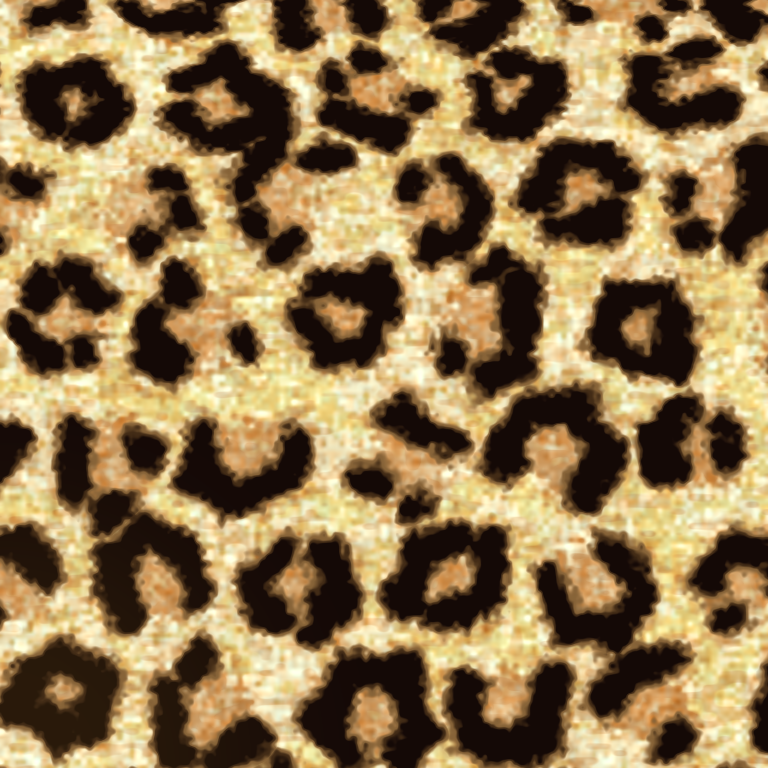
This texture is drawn by a three.js fragment shader. Its source:

```glsl
// Leopard fur: broken dark rosettes with tan hearts on a yellow and cream coat.
varying vec2 vUv;

const vec3 BLACK = vec3(0.08, 0.035, 0.025);
const vec3 DARK_BROWN = vec3(0.26, 0.17, 0.085);
const vec3 BROWN = vec3(0.53, 0.39, 0.22);
const vec3 TAN = vec3(0.82, 0.62, 0.39);
const vec3 YELLOW = vec3(0.93, 0.86, 0.55);
const vec3 CREAM = vec3(0.94, 0.89, 0.72);
const vec2 CELL = vec2(0.190, 0.164);
const float CORNERS = 6.0;
const float TAU = 6.2831853;

float hash(vec2 p) {
  vec3 q = fract(vec3(p.xyx) * 0.1031);
  q += dot(q, q.yzx + 33.33);
  return fract((q.x + q.y) * q.z);
}

vec2 hash2(vec2 p) {
  return vec2(hash(p + 17.0), hash(p + 59.0));
}

float noise(vec2 p) {
  vec2 i = floor(p);
  vec2 f = fract(p);
  f = f * f * (3.0 - 2.0 * f);
  float low = mix(hash(i), hash(i + vec2(1.0, 0.0)), f.x);
  float high = mix(hash(i + vec2(0.0, 1.0)), hash(i + 1.0), f.x);
  return mix(low, high, f.y);
}

float smoothMin(float a, float b, float k) {
  float h = max(k - abs(a - b), 0.0) / k;
  return min(a, b) - 0.25 * h * h * k;
}

float capsule(vec2 p, vec2 a, vec2 b, float radiusA, float radiusB) {
  vec2 ab = b - a;
  float t = clamp(dot(p - a, ab) / max(dot(ab, ab), 0.00001), 0.0, 1.0);
  return length(p - a - ab * t) - mix(radiusA, radiusB, t);
}

// Corner of a rosette: xy is its place, z the blob radius
vec3 corner(vec2 id, float index) {
  vec2 seed = id + 100.0 + index * 7.0;
  float angle = TAU * (hash(id + 31.0) + (index + 0.5 * (hash(seed) - 0.5)) / CORNERS);
  float reach = mix(0.048, 0.066, hash(id + 43.0)) * mix(0.88, 1.12, hash(seed + 3.0));
  vec2 stretch = vec2(1.0, mix(0.88, 1.18, hash(id + 71.0)));
  float blob = mix(0.0165, 0.0255, hash(seed + 11.0));
  return vec3(vec2(cos(angle), sin(angle)) * stretch * reach, blob);
}

bool isLost(vec2 id, float index) {
  float chance = index < 0.5 ? 0.6 : 0.1;
  return hash(id + 83.0 + index * 13.0) < chance;
}

// Ring of blobs; cut links and lost corners break it up
float rosette(vec2 p, vec2 id) {
  float d = 1.0;
  for (float index = 0.0; index < CORNERS; index++) {
    if (isLost(id, index)) continue;
    float next = mod(index + 1.0, CORNERS);
    vec3 a = corner(id, index);
    vec3 b = corner(id, next);
    bool isCut = hash(id + 140.0 + index * 5.0) < 0.3;
    if (isCut || isLost(id, next)) b = mix(a, b, 0.15);
    d = smoothMin(d, capsule(p, a.xy, b.xy, a.z, b.z), 0.008);
  }
  return d;
}

// Nearest distances over staggered cells: x to a dark spot, y to a rosette heart
vec2 rosetteField(vec2 p) {
  vec2 nearest = vec2(1.0);
  float baseRow = floor(p.y / CELL.y);
  for (int j = -1; j <= 1; j++) {
    float row = baseRow + float(j);
    float shift = 0.5 * mod(row, 2.0) + 0.12 * row;
    float baseColumn = floor(p.x / CELL.x - shift);
    for (int i = -1; i <= 1; i++) {
      vec2 id = vec2(baseColumn + float(i), row);
      vec2 jitter = (hash2(id + 20.0) - 0.5) * 0.03;
      vec2 centre = (id + 0.5 + vec2(shift, 0.0)) * CELL + jitter;
      vec2 q = p - centre;
      nearest = min(nearest, vec2(rosette(q, id + 20.0), length(q)));
    }
  }
  return nearest;
}

// Fine crossed streaks and grain, centred on zero
float furGrain(vec2 p) {
  float across = noise(p * vec2(44.0, 128.0));
  float along = noise(p * vec2(128.0, 50.0) + 40.0);
  float speck = noise(p * 128.0 + 90.0);
  return 0.3 * across + 0.25 * along + 0.45 * speck - 0.5;
}

vec3 furColour(vec2 p, float heart, float spot) {
  float patches = noise(p * 12.0 + 5.0) * 0.4 + noise(p * 38.0) * 0.6;
  float grain = furGrain(p);
  float tint = furGrain(p + 3.7);
  vec3 coat = mix(YELLOW, CREAM, smoothstep(0.34, 0.68, patches + grain * 0.9));
  float warm = 1.0 - smoothstep(0.038, 0.072, heart + grain * 0.05);
  float fleck = smoothstep(0.52, 0.82, noise(p * vec2(52.0, 105.0) + 12.0));
  float rim = 1.0 - smoothstep(0.008, 0.024, spot + grain * 0.02);
  float tan = warm * (0.78 + 0.9 * tint) + fleck * 0.45 + rim * 0.40;
  coat = mix(coat, TAN, clamp(tan, 0.0, 1.0));
  return coat + grain * vec3(0.26, 0.38, 0.44) + tint * vec3(0.10, -0.12, -0.28);
}

void main() {
  // The hide curves away towards the top
  float bend = max(vUv.y - 0.72, 0.0);
  vec2 p = vUv + vec2(0.0, 0.9 * bend * bend);
  vec2 wobble = vec2(noise(p * 26.0), noise(p * 26.0 + 60.0)) - 0.5;
  vec2 field = rosetteField(p + wobble * 0.020);
  float ragged = (noise(p * 64.0) - 0.5) * 0.007 + (noise(p * 128.0 + 30.0) - 0.5) * 0.011;
  float spot = field.x + ragged;

  // Soft edges pass from black through browns to the coat
  vec3 faded = vec3(0.08, 0.065, 0.015) * (1.0 - smoothstep(0.1, 0.5, length(vUv)));
  vec3 colour = mix(BLACK + faded, DARK_BROWN, smoothstep(-0.007, -0.002, spot));
  colour = mix(colour, BROWN, smoothstep(-0.002, 0.003, spot));
  colour = mix(colour, furColour(vUv, field.y, spot), smoothstep(0.003, 0.011, spot));
  gl_FragColor = vec4(colour, 1.0);
}
```
